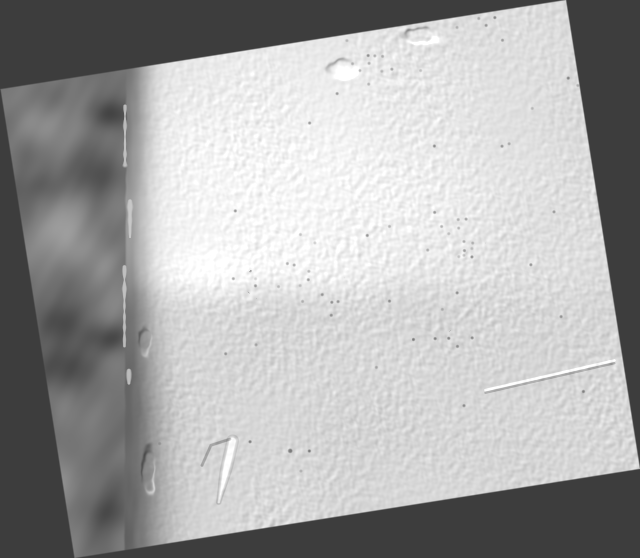
This texture is drawn by a Shadertoy shader. Its source:

```glsl
const vec2 PANEL_CENTER = vec2(0.574, 0.5);
const vec2 PANEL_HALF = vec2(0.513, 0.4254);
const float PANEL_TILT = 0.1565;
const float BORDER_GRAY = 0.24;
const float POST_EDGE = 0.225;
const float WALL_GRAY = 0.84;
const float GLOW_GAIN = 0.13;
const float BUMP_GAIN = 0.10;
const float SPECK_GRID = 75.0;

// Soft spots behind the wall: center x, y, radius, brightness
const vec4 SPOTS[9] = vec4[9](
    vec4(0.200, 0.795, 0.032, -0.17), vec4(0.160, 0.685, 0.055, -0.15),
    vec4(0.080, 0.665, 0.035, -0.10), vec4(0.100, 0.425, 0.045, -0.17),
    vec4(0.195, 0.395, 0.033, -0.18), vec4(0.115, 0.335, 0.050, -0.14),
    vec4(0.110, 0.580, 0.070, 0.10), vec4(0.090, 0.770, 0.060, 0.07),
    vec4(0.200, 0.080, 0.040, -0.12));

// Areas rich in dark pits: center x, y, radius
const vec3 PIT_AREAS[7] = vec3[7](
    vec3(0.555, 0.492, 0.050), vec3(0.460, 0.500, 0.030),
    vec3(0.815, 0.570, 0.045), vec3(0.810, 0.400, 0.040),
    vec3(0.860, 0.960, 0.045), vec3(1.020, 0.860, 0.045),
    vec3(0.660, 0.880, 0.045));

// Flaked paint on the post edge: x, bottom, top
const vec3 FLAKES[4] = vec3[4](
    vec3(0.224, 0.705, 0.810), vec3(0.233, 0.575, 0.640),
    vec3(0.223, 0.380, 0.522), vec3(0.231, 0.313, 0.336));

vec2 hash2(vec2 p) {
    vec3 h = fract(p.xyx * vec3(0.1031, 0.1030, 0.0973));
    h += dot(h, h.yzx + 33.33);
    return fract((h.xx + h.yz) * h.zy);
}

float cornerDot(vec2 cell, vec2 f, vec2 corner) {
    return dot(hash2(cell + corner) * 2.0 - 1.0, f - corner);
}

float gradientNoise(vec2 p) {
    vec2 i = floor(p), f = p - i;
    vec2 u = f * f * f * (f * (f * 6.0 - 15.0) + 10.0);
    float low = mix(cornerDot(i, f, vec2(0, 0)), cornerDot(i, f, vec2(1, 0)), u.x);
    float high = mix(cornerDot(i, f, vec2(0, 1)), cornerDot(i, f, vec2(1, 1)), u.x);
    return mix(low, high, u.y);
}

float blob(vec2 p, vec2 c, vec2 r) {
    vec2 d = (p - c) / r;
    return exp(-dot(d, d));
}

float segment(vec2 p, vec2 a, vec2 b) {
    vec2 d = b - a;
    return length(p - a - d * clamp(dot(p - a, d) / dot(d, d), 0.0, 1.0));
}

float stroke(float dist, float width) {
    return 1.0 - smoothstep(width * 0.4, width * 1.4, dist);
}

// Outline of a chip, broken up and lit from one side
float chipRim(vec2 p, vec2 c, vec2 r) {
    vec2 d = (p - c) / r;
    float wobble = gradientNoise(p * 60.0 + c * 90.0) * 0.5;
    float rim = exp(-pow((length(d) - 1.0 + wobble) * 5.0, 2.0));
    return rim * clamp(d.x * 0.6 - d.y * 0.8, -1.0, 1.0);
}

float paintHeight(vec2 p) {
    p += 0.004 * gradientNoise(p * 35.0);
    return gradientNoise(p * vec2(82.0, 68.0)) + 0.6 * gradientNoise(p * 135.0 + 17.0);
}

float backdrop(vec2 p) {
    float g = 0.46 + 0.16 * gradientNoise(p * vec2(13.0, 10.0));
    g += 0.06 * gradientNoise(vec2(p.x - p.y * 0.5, p.y) * vec2(30.0, 12.0));
    for (int i = 0; i < 9; i++)
        g += SPOTS[i].w * blob(p, SPOTS[i].xy, SPOTS[i].z * vec2(1.2, 0.8));
    return g;
}

float pits(vec2 p) {
    float density = 0.008;
    for (int i = 0; i < 7; i++)
        density += 0.22 * blob(p, PIT_AREAS[i].xy, vec2(PIT_AREAS[i].z));
    vec2 cell = floor(p * SPECK_GRID);
    vec2 spot = 0.3 + 0.4 * hash2(cell + 41.0);
    vec2 pick = hash2(cell + 7.0);
    float d = length(fract(p * SPECK_GRID) - spot);
    float pit = step(pick.x, density) * (0.4 + 0.6 * pick.y) * (1.0 - smoothstep(0.05, 0.32, d));
    return pit + stroke(length(p - vec2(0.520, 0.192)), 0.004);
}

float wall(vec2 p, float x) {
    // Broad glow, cut off along its lower ridge
    float ridge = smoothstep(0.43, 0.53, p.y + 0.015 * gradientNoise(p * 9.0));
    float g = WALL_GRAY + GLOW_GAIN * ridge * blob(p, vec2(0.50, 0.64), vec2(0.42, 0.36));
    g += 0.07 * blob(p, vec2(0.37, 0.51), vec2(0.09, 0.045));
    g += 0.02 * gradientNoise(p * 7.0);

    // Rounded post
    float turn = mix(0.068, 0.040, smoothstep(0.1, 0.6, p.y));
    float depth = 0.45 - 0.13 * exp(-pow((p.y - 0.6) / 0.16, 2.0));
    g -= depth * exp(-x * x / (turn * turn));
    g += 0.05 * gradientNoise(p * vec2(90.0, 14.0)) * exp(-x * 16.0);

    // Embossed paint
    vec2 e = vec2(0.0022, -0.0022);
    float bump = paintHeight(p + e) - paintHeight(p - e);
    float rough = 0.75 + 0.8 * gradientNoise(p * 6.0 + 5.0) + 0.4 * blob(p, vec2(0.65, 0.55), vec2(0.3, 0.2));
    g += BUMP_GAIN * rough * bump * smoothstep(0.0, 0.12, x);
    g -= 0.35 * pits(p) * smoothstep(0.03, 0.1, x);

    // Chips and scratches
    g += 0.28 * chipRim(p, vec2(0.754, 0.936), vec2(0.030, 0.013));
    g += 0.25 * chipRim(p, vec2(0.615, 0.876), vec2(0.024, 0.016));
    g += 0.22 * chipRim(p, vec2(0.266, 0.157), vec2(0.011, 0.038));
    g += 0.18 * chipRim(p, vec2(0.260, 0.388), vec2(0.011, 0.022));
    g += 0.15 * blob(p, vec2(0.617, 0.872), vec2(0.018, 0.010));
    vec2 a = vec2(0.870, 0.301), b = vec2(1.101, 0.354), drop = vec2(0.0, 0.005);
    g -= 0.18 * stroke(segment(p, a - drop, b - drop), 0.0022);
    g += 0.16 * stroke(segment(p, a, b), 0.0025);
    float taper = 0.0065 * smoothstep(0.09, 0.17, p.y) + 0.002;
    float gouge = segment(p, vec2(0.417, 0.210), vec2(0.392, 0.100));
    g -= 0.10 * stroke(abs(gouge - taper), 0.003);
    g += 0.16 * stroke(gouge, taper);
    float curl = min(segment(p, vec2(0.362, 0.166), vec2(0.378, 0.202)),
                     segment(p, vec2(0.378, 0.202), vec2(0.412, 0.213)));
    return g - 0.20 * stroke(curl, 0.0028);
}

void mainImage(out vec4 fragColor, in vec2 fragCoord) {
    vec2 p = fragCoord / iResolution.y;
    float px = 1.0 / iResolution.y;

    // Backdrop, then wall with a slightly ragged edge
    float x = p.x - POST_EDGE - 0.004 * (p.y - 0.5) - 0.003 * gradientNoise(vec2(3.0, p.y * 35.0));
    float g = mix(backdrop(p), wall(p, max(x, 0.0)), smoothstep(-1.5 * px, 1.5 * px, x));
    for (int i = 0; i < 4; i++) {
        vec3 f = FLAKES[i];
        float width = 0.0028 + 0.005 * gradientNoise(vec2(f.x * 50.0, p.y * 55.0));
        float flake = stroke(segment(p, f.xy, f.xz), max(width, 0.0005));
        g = mix(g, 0.82, 0.8 * flake);
    }

    // Tilted panel
    vec2 d = p - PANEL_CENTER;
    float c = cos(PANEL_TILT), s = sin(PANEL_TILT);
    vec2 q = abs(vec2(c * d.x + s * d.y, c * d.y - s * d.x)) - PANEL_HALF;
    float inside = 1.0 - smoothstep(-px, px, max(q.x, q.y));
    fragColor = vec4(vec3(mix(BORDER_GRAY, clamp(g, 0.0, 1.0), inside)), 1.0);
}
```
